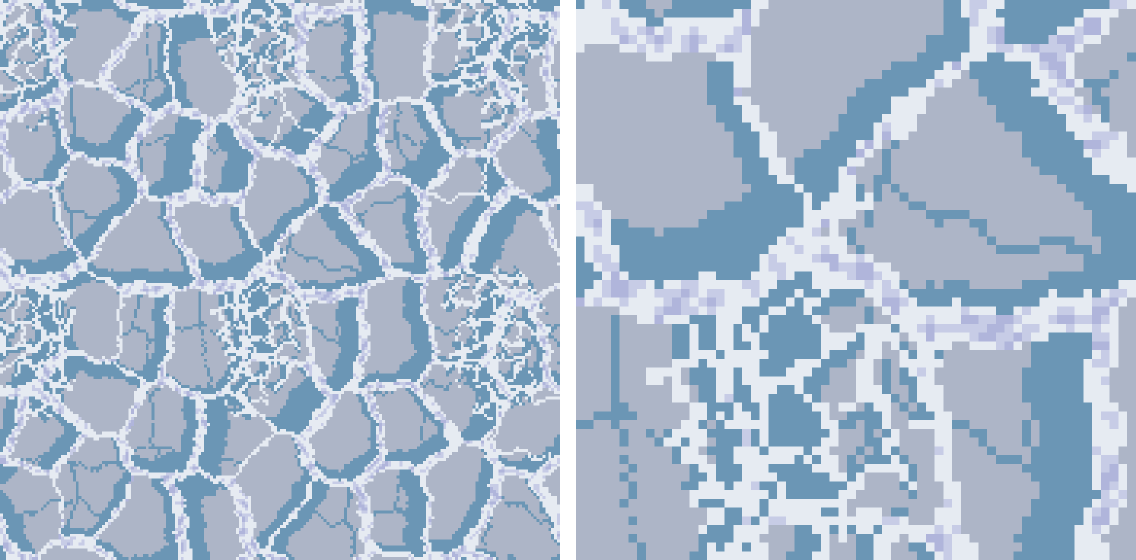
Left: the whole. Right: its middle third, enlarged.
Reproduce this texture procedurally as a Shadertoy shader.

```glsl
// Pixelated frosty stone paving: blue-shaded slabs, pale mortar, cracks and tangled veins.

const float TAU = 6.2831853;
const float TEXELS = 192.0;              // coarse pixels across the canvas
const vec2 STONE_GRID = vec2(9.0, 6.0);  // stones across and down
const vec2 REPEAT = vec2(3.0, 3.0);      // stones per repeat: 3 by 2 repeats
const float VARIATION = 0.3;             // drift between repeats
const float JITTER = 0.86;
const vec2 VEIN_GRID = vec2(27.0, 26.0);
const vec2 CRACK_GRID = vec2(8.0, 9.0);
const float MORTAR_HALF = 0.0125;
const float VEIN_HALF = 0.0055;
const float CRACK_HALF = 0.0027;
const float SHADE_BAND = 0.43;           // shadow width relative to a cell
const float TANGLE_LEVEL = 0.56;
const float CRACKED_SHARE = 0.5;
const float PALE_CRACK_SHARE = 0.15;

const vec3 STONE = vec3(0.68, 0.71, 0.78);
const vec3 SHADOW = vec3(0.42, 0.59, 0.71);
const vec3 FROST = vec3(0.90, 0.92, 0.95);
const vec3 LILAC = vec3(0.78, 0.80, 0.90);
const vec3 DEEP_LILAC = vec3(0.69, 0.71, 0.86);

struct Slab {
    vec2 id;      // cell that owns the point
    float edge;   // distance to the nearest border
    float frost;  // signed distance to the mortar
    float shade;  // signed distance to the shadow band
};

vec2 hash2(vec2 p) {
    vec3 q = fract(p.xyx * vec3(0.1031, 0.1030, 0.0973));
    q += dot(q, q.yzx + 33.33);
    return fract((q.xx + q.yz) * q.zy);
}

// Cell centre: a repeating layout with some local drift
vec2 site(vec2 cell, vec2 grid) {
    vec2 shared_ = hash2(mod(cell, REPEAT) + grid);
    vec2 local = hash2(mod(cell, grid) + 41.0 + grid);
    return (cell + 0.5 + JITTER * (mix(shared_, local, VARIATION) - 0.5)) / grid;
}

// Cellular pattern with borders of uneven width and one-sided shadows
Slab cellular(vec2 p, vec2 grid, float halfWidth) {
    vec2 base = floor(p * grid);
    Slab s = Slab(base, 9.0, 9.0, 9.0);
    vec2 toSite = vec2(9.0);
    for (int y = -1; y <= 1; y++)
    for (int x = -1; x <= 1; x++) {
        vec2 cell = base + vec2(x, y);
        vec2 r = site(cell, grid) - p;
        if (dot(r, r) < dot(toSite, toSite)) { toSite = r; s.id = cell; }
    }

    // Most shadows lie to the lower right, some are turned around
    vec2 style = hash2(s.id + 17.0);
    float angle = -0.6 + 1.1 * (style.x - 0.5) + (style.y > 0.72 ? 0.5 * TAU : 0.0);
    vec2 shadeDir = vec2(cos(angle), sin(angle));
    float band = SHADE_BAND / grid.x * mix(0.35, 1.0, fract(style.x * 7.3));

    for (int y = -2; y <= 2; y++)
    for (int x = -2; x <= 2; x++) {
        vec2 cell = base + vec2(x, y);
        if (cell == s.id) continue;
        vec2 r = site(cell, grid) - p;
        vec2 normal = normalize(r - toSite);
        float d = dot(0.5 * (r + toSite), normal);
        float w = halfWidth * mix(0.25, 1.0, hash2(cell + s.id + 5.0).x);
        s.edge = min(s.edge, d);
        s.frost = min(s.frost, d - w);
        s.shade = min(s.shade, d - w - band * max(dot(normal, shadeDir), 0.0));
    }
    return s;
}

vec2 wobble(vec2 p) {
    return p + 0.006 * sin(TAU * p.yx * vec2(7.0, 5.0) + vec2(0.4, 2.1))
             + 0.0028 * sin(TAU * p.yx * vec2(23.0, 19.0) + vec2(1.3, 0.2))
             + 0.0013 * sin(TAU * p.yx * vec2(61.0, 53.0));
}

// Regions where fine veins crowd together
float tangle(vec2 p) {
    float columns = cos(TAU * (p.x * 2.4 - 0.12));
    float rows = cos(TAU * (p.y * 1.85 + 0.26));
    return 0.6 * columns + 0.4 * rows + 0.16 * sin(TAU * 6.0 * p.y + 4.0 * sin(TAU * 3.0 * p.x));
}

vec3 paving(vec2 p) {
    vec2 q = wobble(p);
    Slab slab = cellular(q, STONE_GRID, MORTAR_HALF);
    vec3 color = slab.shade < 0.0 ? SHADOW : STONE;

    // Hairline cracks in some slabs
    vec2 wear = hash2(slab.id + 73.0);
    float crack = cellular(wobble(q + 0.37), CRACK_GRID, CRACK_HALF).edge;
    if (wear.x < CRACKED_SHARE && crack < CRACK_HALF)
        color = wear.y < PALE_CRACK_SHARE ? FROST : SHADOW;

    // Tangled veins with their own small shadows
    if (tangle(p) > TANGLE_LEVEL) {
        Slab vein = cellular(wobble(q), VEIN_GRID, VEIN_HALF);
        if (vein.shade < 0.0) color = SHADOW;
        if (vein.frost < 0.0) color = FROST;
    }

    // Mortar with lilac streaks along its core
    if (slab.frost < 0.0) {
        float streak = sin(170.0 * p.x + 3.0 * sin(60.0 * p.y)) * sin(130.0 * p.y + 2.0 * sin(70.0 * p.x));
        color = FROST;
        if (slab.frost < -0.0035 && streak > 0.0) color = streak > 0.6 ? DEEP_LILAC : LILAC;
    }
    return color;
}

void mainImage(out vec4 fragColor, in vec2 fragCoord) {
    // Four samples per pixel smooth the borders of the coarse pixels
    vec3 sum = vec3(0.0);
    for (int i = 0; i < 4; i++) {
        vec2 offset = 0.5 * vec2(i % 2, i / 2) - 0.25;
        vec2 uv = (fragCoord + offset) / iResolution.xy;
        sum += paving((floor(uv * TEXELS) + 0.5) / TEXELS);
    }
    fragColor = vec4(0.25 * sum, 1.0);
}
```
